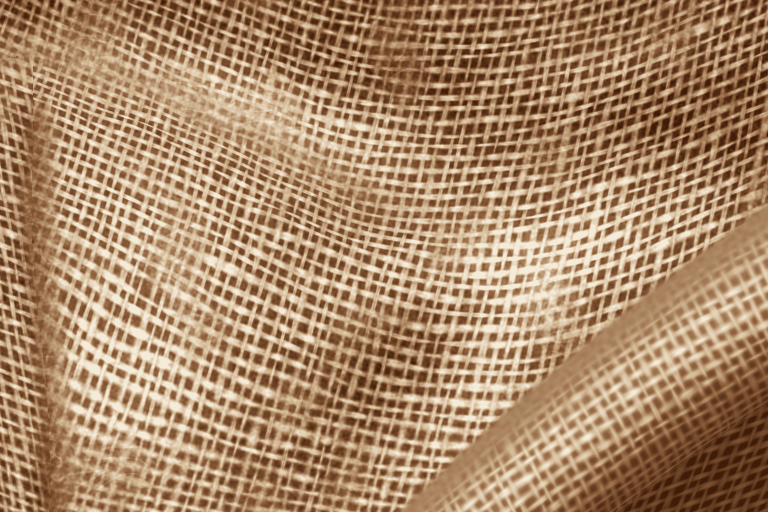
Reproduce this texture procedurally as a Shadertoy shader.

```glsl
// Draped burlap: an open plain weave bent over a broad hump, a valley and a rolled fold.
// Each sheet has its own thread coordinates; soft light pools set the tone, and
// gradient noise varies thread spacing, fibres and fuzz before a brown-to-cream ramp.

#define THREADS 41.0        // threads per canvas height
#define THREAD_WIDTH 0.21   // half width, in thread spacings
#define CLUMPING 0.55       // unevenness of the thread spacing
#define CONTRAST 0.64       // tone span from hole to thread
#define BASE_LIGHT 0.52
#define FUZZ 0.17           // strength of the loose fibres
#define SHADOW vec3(0.25, 0.11, 0.03)
#define MIDTONE vec3(0.57, 0.39, 0.25)
#define STRAW vec3(0.82, 0.71, 0.57)
#define CREAM vec3(0.96, 0.92, 0.85)

vec2 hashGradient(vec2 cell) {
    vec3 h = fract(cell.xyx * vec3(0.1031, 0.1030, 0.0973));
    h += dot(h, h.yzx + 33.33);
    return 2.0 * fract((h.xx + h.yz) * h.zy) - 1.0;
}

float gradientNoise(vec2 p) {
    vec2 i = floor(p), f = fract(p), e = vec2(1.0, 0.0);
    vec2 s = f * f * (3.0 - 2.0 * f);
    float a = dot(hashGradient(i), f), b = dot(hashGradient(i + e), f - e);
    float c = dot(hashGradient(i + e.yx), f - e.yx), d = dot(hashGradient(i + 1.0), f - 1.0);
    return mix(mix(a, b, s.x), mix(c, d, s.x), s.y);
}

// Soft elliptical pool of light or shade
float pool(vec2 p, vec2 centre, vec2 radius, float angle) {
    vec2 d = p - centre;
    float c = cos(angle), s = sin(angle);
    d = vec2(c * d.x + s * d.y, c * d.y - s * d.x) / radius;
    return exp(-dot(d, d));
}

// Plain weave: 0 in the holes, near 1 on raised threads
float weave(vec2 q, float blur) {
    q += CLUMPING * vec2(gradientNoise(q * vec2(0.65, 0.13)), gradientNoise(q * vec2(0.13, 0.65) + 37.0));
    vec2 id = floor(q), f = abs(fract(q) - 0.5);
    vec2 slub = vec2(gradientNoise(vec2(id.x * 7.3, q.y * 0.4)),
                     gradientNoise(vec2(q.x * 0.4, id.y * 7.3 + 50.0)));
    vec2 width = THREAD_WIDTH + 0.20 * slub;
    float soft = max(0.12, 0.6 * THREADS / iResolution.y) + blur;
    vec2 cover = 1.0 - smoothstep(width - soft, width + soft, f);
    vec2 fibre = vec2(gradientNoise(q * vec2(5.0, 1.1)), gradientNoise(q * vec2(1.1, 5.0) + 9.0));
    vec2 wave = sin(3.1416 * q);
    float crossing = wave.x * wave.y;
    vec2 lift = vec2(crossing, -crossing);
    vec2 tone = (0.86 + 0.24 * lift - 1.6 * f * f) * vec2(0.86, 1.04) + 0.28 * fibre + 0.2 * slub;
    vec2 warp = vec2(tone.x, cover.x), weft = vec2(tone.y, cover.y);
    vec2 over = crossing > 0.0 ? warp : weft;
    vec2 under = crossing > 0.0 ? weft : warp;
    return mix(under.x * under.y, over.x, over.y);
}

// Average tone of the main sheet
float clothLight(vec2 p) {
    float light = BASE_LIGHT - 0.13 * smoothstep(-0.08, 0.10, p.y - 0.93 + 0.2 * p.x);
    light += 0.22 * pool(p, vec2(0.46, 0.81), vec2(0.32, 0.07), -0.45);
    light += 0.23 * pool(p, vec2(1.04, 0.50), vec2(0.34, 0.10), 0.2);
    light += 0.20 * pool(p, vec2(0.95, 0.27), vec2(0.24, 0.08), 1.0);
    light += 0.18 * pool(p, vec2(0.27, 0.47), vec2(0.22, 0.34), 0.2);
    light += 0.12 * pool(p, vec2(0.20, 0.20), vec2(0.15, 0.10), 0.0);
    light -= 0.14 * pool(p, vec2(0.73, 0.27), vec2(0.28, 0.09), 1.04);
    light += 0.12 * pool(p, vec2(1.24, 0.88), vec2(0.18, 0.04), 0.2);
    light -= 0.12 * pool(p, vec2(0.00, 1.00), vec2(0.25, 0.07), 0.0);
    light -= 0.08 * pool(p, vec2(1.45, 0.74), vec2(0.20, 0.16), 0.0);
    return light + 0.08 * gradientNoise(p * 5.0);
}

void mainImage(out vec4 fragColor, in vec2 fragCoord) {
    vec2 p = fragCoord / iResolution.y;
    float x = p.x, y = p.y;
    // Main sheet, compressed where it turns over the hump's ridge
    float ridge = y - 0.885 + 0.33 * smoothstep(0.05, 1.0, x) + 0.03 * gradientNoise(p * 8.0);
    float ridgeFade = 1.0 - smoothstep(0.60, 0.98, x);
    float bend = 0.45 * sqrt((x - 0.95) * (x - 0.95) + 0.07) * mix(0.5, 1.0, smoothstep(0.0, 0.6, y));
    vec2 q = vec2(x - 0.36 * y + 0.12 * x * y, y - bend + 0.04 * ridgeFade * smoothstep(-0.14, 0.0, ridge));
    float matte = 0.5 * ridgeFade * exp(-abs(ridge) / 0.045);
    float light = mix(clothLight(p), 0.60, matte);
    // Hanging strip left of the crease
    float crease = x - 0.05 - 0.045 * (1.0 - y) - 0.008 * sin(9.0 * y);
    float below = 1.0 - smoothstep(0.74, 0.86, y);
    if (crease < 0.0 && ridge < 0.0) q = vec2(x * 1.25 + 0.2 * y, y + 0.35 * x);
    light -= below * (0.05 * (1.0 - smoothstep(-0.02, 0.02, crease)) + 0.17 * exp(-crease * crease / 0.0009));
    matte = max(matte, 0.65 * below * exp(-pow((crease - 0.015) / 0.03, 2.0)));
    float blur = 0.08 * (1.0 - smoothstep(0.0, 0.4, y)) + 0.04 * smoothstep(0.85, 1.0, y);
    // Loose fuzz and stray hairs veil the weave in patches
    float patches = smoothstep(-0.05, 0.4, gradientNoise(p * 7.0 + 4.0)) + matte;
    float veil = min(0.7, matte + 0.45 * patches);
    float tone = light + CONTRAST * (1.0 - veil) * (weave(q * THREADS, blur) - 0.49);
    vec2 drift = p * 24.0 + 1.5 * gradientNoise(p * 9.0);
    float hair = 1.0 - smoothstep(0.0, 0.10, abs(gradientNoise(drift * vec2(0.8, 1.5))));
    tone += FUZZ * (gradientNoise(p * 75.0) + gradientNoise(p * 150.0) + 0.5 * patches * hair);
    // Rolled fold between two curved edges, with the dark hollow beneath
    float dTop = x - 0.78, dLow = x - 1.21;
    float top = 0.98 * dTop - 0.20 * dTop * dTop;
    float low = 0.80 * dLow - 0.25 * dLow * dLow;
    float across = clamp((top - y) / (top - low), 0.0, 1.0);
    float around = acos(1.0 - 2.0 * across) / 3.1416;
    vec2 rollQ = vec2((0.76 * x + 0.65 * y) * THREADS + 4.0 * around, 19.0 * around - 6.0 * x);
    float roll = 0.54 + 0.16 * exp(-pow((across - 0.38) / 0.2, 2.0)) - 0.34 * smoothstep(0.5, 1.0, across);
    float grain = smoothstep(0.03, 0.35, across) * (1.0 - 0.5 * smoothstep(0.65, 1.0, across));
    roll += 0.44 * grain * (weave(rollQ, 0.10) - 0.48) + 0.08 * gradientNoise(p * 80.0);
    float hollow = 0.08 + 0.30 * (weave(vec2(x - 0.4 * y, y - 0.35 * x) * THREADS * 1.1, 0.04) - 0.4);
    tone = mix(tone, roll, smoothstep(-0.012, 0.012, top - y));
    tone = mix(tone, hollow, smoothstep(-0.008, 0.008, low - y));
    // Colour ramp
    vec3 color = mix(SHADOW, MIDTONE, clamp(tone / 0.44, 0.0, 1.0));
    color = mix(color, STRAW, clamp((tone - 0.44) / 0.30, 0.0, 1.0));
    fragColor = vec4(mix(color, CREAM, clamp((tone - 0.74) / 0.26, 0.0, 1.0)), 1.0);
}
```
